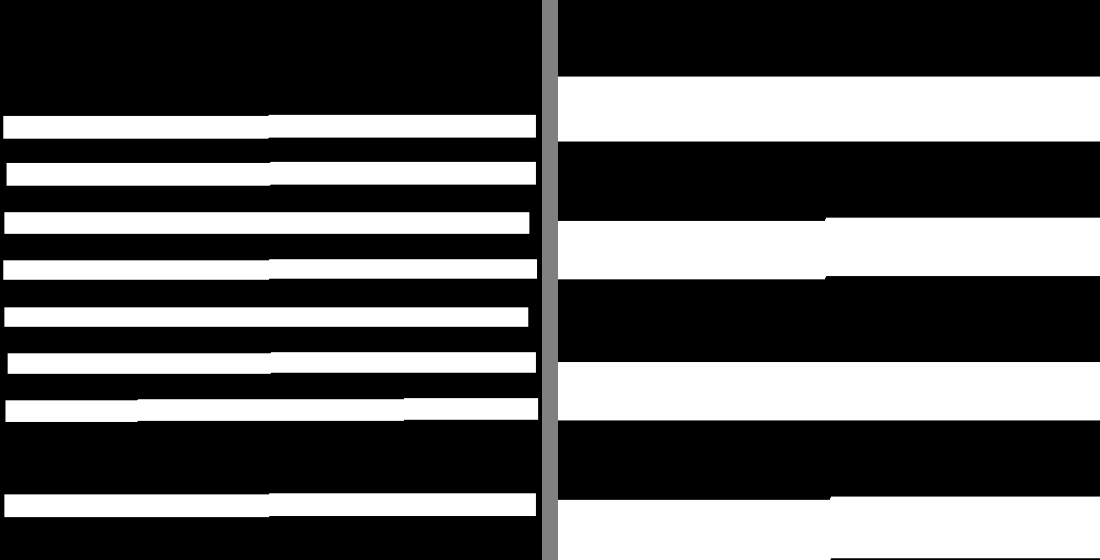
Left, the full canvas; right, a detail of the centre.
Reproduce this pattern procedurally as a WebGL 2 fragment shader.

```glsl
#version 300 es
precision highp float;
// Eight white horizontal bars on black, in nine rows with one row left empty.
uniform vec2 u_resolution;
out vec4 fragColor;

// Per row: left end, right end, nudge down from the even pitch, thickness.
const vec4 bars[9] = vec4[9](
  vec4(3, 490, 0, 21), vec4(6, 490, -0.25, 21), vec4(4, 484, 1.5, 20),
  vec4(3, 491, 2.25, 18), vec4(4, 483, 2, 18), vec4(7, 490, 0.75, 19),
  vec4(5, 492, 0.5, 20), vec4(0), vec4(4, 490, 0, 21));

// Unit stairs climbed by each bar from left to right.
const float rises[9] = float[9](1., 1., 0., 1., 0., 1., 2., 0., 1.);

// Whole steps, evenly spread along the bar, each smoothed over one pixel.
float stairHeight(float along, float rise, float pixelAlong) {
  float width = max(rise * pixelAlong, 1e-4);
  float s = along * rise + 0.5 + 0.5 * width;
  return floor(s) + clamp((fract(s) - 1.0) / width + 1.0, 0.0, 1.0);
}

// Coverage of the span from a to b by a pixel centred at v.
float spanCoverage(float v, float a, float b, float pixel) {
  return clamp(min(v - a, b - v) / pixel + 0.5, 0.0, 1.0);
}

void main() {
  // The canvas is 512 units high; y runs downward from the top.
  float pixel = 512.0 / u_resolution.y;
  vec2 p = gl_FragCoord.xy * pixel;
  p.y = 512.0 - p.y;

  float ink = 0.0;
  for (int row = 0; row < 9; row++) {
    vec4 bar = bars[row];
    if (bar.w == 0.0) continue; // the empty row
    float extent = bar.y - bar.x;
    float along = clamp((p.x - bar.x) / extent, 0.0, 1.0);
    float top = 106.0 + 43.25 * float(row) + bar.z
              - stairHeight(along, rises[row], pixel / extent);
    // The lower edge stops a little short, leaving a faint grey rim.
    float coverage = spanCoverage(p.x, bar.x, bar.y, pixel)
                   * spanCoverage(p.y, top, top + bar.w - 0.2, pixel);
    ink = max(ink, coverage);
  }
  fragColor = vec4(vec3(ink), 1.0);
}
```
